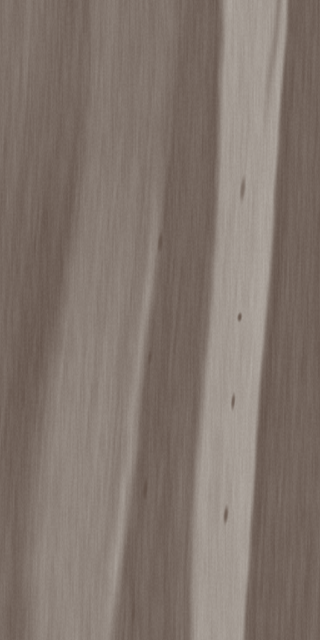
Reproduce this texture procedurally as a WebGL 1 fragment shader.

```glsl
precision highp float;
// Smooth wood veneer: brown heartwood, grey sapwood and one pale leaning band.
uniform vec2 u_resolution;

#define DARK_WOOD vec3(0.405, 0.345, 0.312)
#define PALE_WOOD vec3(0.655, 0.622, 0.592)
#define FLECK_COLOR vec3(0.34, 0.27, 0.23)
#define FIBRE_CONTRAST 0.13
#define SPECKLE_CONTRAST 0.10
#define STREAK_CONTRAST 0.20
#define EDGE_WOBBLE 0.014
#define FLECK_COUNT 8

float hash(vec2 p) {
  vec3 q = fract(vec3(p.xyx) * 0.1031);
  q += dot(q, q.yzx + 33.33);
  return fract((q.x + q.y) * q.z);
}

float noise(vec2 p) {
  vec2 cell = floor(p);
  vec2 f = fract(p);
  f = f * f * (3.0 - 2.0 * f);
  float low = mix(hash(cell), hash(cell + vec2(1.0, 0.0)), f.x);
  float high = mix(hash(cell + vec2(0.0, 1.0)), hash(cell + 1.0), f.x);
  return mix(low, high, f.y);
}

// Zero-centred noise
float grain(vec2 p) { return noise(p) - 0.5; }

// Soft step around an edge of the given half width
float rise(float edge, float halfWidth, float x) {
  return smoothstep(edge - halfWidth, edge + halfWidth, x);
}

// Soft ridge around a centre line
float ridge(float center, float width, float x) {
  float d = (x - center) / width;
  return exp(-d * d);
}

// Boundaries of the growth zones, as x for a height y
float sapEdge(float y) { return 0.09 + 0.19 * smoothstep(0.05, 0.95, y); }
float heartEdge(float y) { return 0.355 + 0.26 * y - 0.06 * y * y; }
float bandLeft(float y) { return 0.594 + 0.096 * smoothstep(0.0, 0.85, y); }
float bandRight(float y) { return 0.763 + 0.137 * y + 0.008 * smoothstep(0.3, 0.5, y) * (1.0 - y); }

// Broad zones of tone: 0 is dark wood, 1 is pale wood
float zoneTone(vec2 p) {
  float y = p.y;
  float wobble = EDGE_WOBBLE * (grain(vec2(p.x * 5.0, y * 5.0)) + 0.4 * grain(vec2(p.x * 9.0, y * 17.0)));
  float x = p.x + wobble;
  float sapwood = mix(0.64, 0.40, smoothstep(0.1, 1.0, y));
  float tone = mix(0.20 + 0.10 * smoothstep(0.6, 1.0, y), sapwood, rise(sapEdge(y), 0.045, x));
  tone -= 0.10 * ridge(sapEdge(y) - 0.03, 0.035, x) * smoothstep(0.15, 0.5, y);

  // Brown heartwood with a pale streak along its left side
  float streakLength = smoothstep(0.0, 0.15, y) * (1.0 - smoothstep(0.62, 0.82, y));
  float heartSoftness = mix(0.018, 0.07, smoothstep(0.55, 1.0, y));
  tone = mix(tone, 0.17, rise(heartEdge(y), heartSoftness, x));
  tone += 0.20 * streakLength * ridge(heartEdge(y) - 0.018, 0.016, x);
  tone -= 0.10 * streakLength * ridge(heartEdge(y) - 0.055, 0.018, x);
  tone += 0.16 * ridge(bandLeft(y) - 0.03, 0.025, x) * (1.0 - smoothstep(0.1, 0.6, y));

  // Pale band: soft left side, crisp right side
  float inBand = rise(bandLeft(y), 0.016, x) * (1.0 - rise(bandRight(y), 0.009, x));
  float bandTone = 0.91 + 0.07 * ridge(bandRight(y) - 0.02, 0.03, x);
  tone = mix(tone, bandTone, inBand);
  tone -= 0.42 * inBand * smoothstep(0.74, 0.95, y) * ridge(0.66 + 0.21 * y, 0.012, x);
  tone -= 0.08 * ridge(bandRight(y) + 0.025, 0.02, x);
  return tone;
}

// Short dark flecks scattered along the heartwood edge and the pale band
float fleckMask(vec2 p) {
  float mask = 0.0;
  for (int i = 0; i < FLECK_COUNT; i++) {
    float id = float(i);
    float track = mod(id, 2.0);
    float y = 0.03 + 0.75 * (id + 0.8 * hash(vec2(id, 3.7))) / float(FLECK_COUNT);
    float heartX = heartEdge(y) + 0.07 * hash(vec2(id, 8.1));
    float bandX = mix(bandLeft(y), bandRight(y), 0.4 + 0.25 * hash(vec2(id, 5.3)));
    vec2 size = vec2(0.006 + 0.005 * hash(vec2(id, 1.9)), 0.010 + 0.018 * hash(vec2(id, 6.4)));
    vec2 d = p - vec2(mix(heartX, bandX, track), y);
    d.x -= 0.18 * d.y;
    float strength = mix(0.55, 0.75, track) * (0.6 + 0.4 * hash(vec2(id, 2.2)));
    mask = max(mask, strength * (1.0 - smoothstep(0.15, 1.0, length(d / size))));
  }
  return mask;
}

void main() {
  vec2 p = gl_FragCoord.xy / u_resolution;

  // Grain follows the lean of the growth zones
  float lean = mix(0.19, 0.12, p.x) * smoothstep(-0.1, 1.1, p.y);
  vec2 flow = vec2(p.x - lean + 1.0, p.y);
  float inSap = rise(sapEdge(p.y), 0.05, p.x);
  float streaks = 0.6 * grain(flow * vec2(22.0, 2.2)) + 0.6 * grain(flow * vec2(55.0, 3.0) + 17.0);
  float fibres = grain(vec2(flow.x * 115.0, p.y * 9.0)) + grain(vec2((p.x + 1.0) * 210.0, p.y * 26.0));
  float speckle = grain(p * vec2(256.0, 340.0) + 41.0);

  float tone = zoneTone(p);
  tone += STREAK_CONTRAST * streaks * mix(1.3, 0.65, inSap);
  tone += FIBRE_CONTRAST * fibres + SPECKLE_CONTRAST * speckle;

  vec3 color = mix(DARK_WOOD, PALE_WOOD, tone);
  color = mix(color, FLECK_COLOR, fleckMask(p));
  gl_FragColor = vec4(color, 1.0);
}
```
